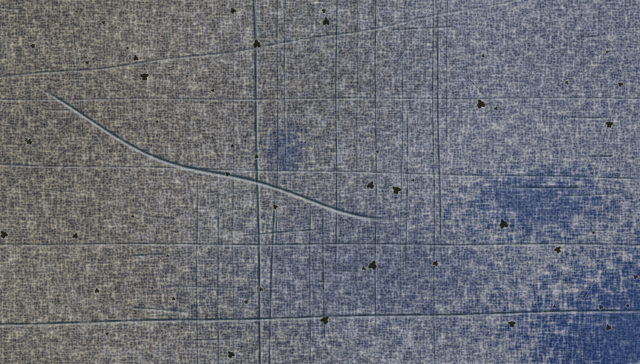
Write a WebGL 1 fragment shader that draws this texture.

```glsl
precision highp float;
uniform vec2 u_resolution;

float hash(float n) { return fract(sin(n * 12.9898) * 4375.85); }

vec2 hash2(vec2 c) {
  return fract(sin(vec2(dot(c, vec2(12.7, 31.1)), dot(c, vec2(26.9, 18.3)))) * 4375.85);
}

// Distance to the nearest cell point, centred near zero
float cells(vec2 p) {
  vec2 cell = floor(p), f = fract(p);
  float nearest = 2.0;
  for (int y = -1; y <= 1; y++) {
    for (int x = -1; x <= 1; x++) {
      vec2 o = vec2(float(x), float(y));
      nearest = min(nearest, length(o + hash2(cell + o) - f));
    }
  }
  return nearest - 0.46;
}

// Soft uneven patch of tarnish
float patchAt(vec2 p, vec2 centre, vec2 size, float rough) {
  return 1.0 - smoothstep(0.2, 1.2, length((p - centre) / size) + rough);
}

// Dark furrow with a bright lip on its lower side
void engrave(inout vec3 color, float side, float width, float dark, float bright) {
  float w = max(width, 0.5 / u_resolution.y);
  float core = side / w;
  float lip = core + 1.9;
  color = mix(color, vec3(0.10, 0.16, 0.20), dark * exp(-core * core));
  color = mix(color, vec3(0.70, 0.72, 0.73), bright * exp(-lip * lip));
}

void scratch(inout vec3 color, vec2 p, vec2 middle, float angle, float reach,
             float width, float dark, float bright) {
  vec2 dir = vec2(cos(angle), sin(angle));
  vec2 q = p - middle;
  float along = dot(q, dir);
  float side = dot(q, vec2(-dir.y, dir.x)) + 0.0015 * sin(along * 11.0 + middle.x * 40.0);
  float wear = 0.75 + 0.25 * sin(along * 37.0 + middle.y * 50.0) * sin(along * 83.0 + middle.x * 9.0);
  wear *= 1.0 - smoothstep(0.8, 1.0, abs(along) / reach);
  engrave(color, side, width, dark * wear, bright * wear);
}

void main() {
  vec2 p = gl_FragCoord.xy / u_resolution.y;
  float px = 1.0 / u_resolution.y;

  // Brushed metal, warm at the left and blue at the right
  float blotch = cells(p * 34.0 + 7.0);
  float fine = cells(p * vec2(125.0, 140.0));
  float streaks = cells(p * vec2(150.0, 26.0)) + cells(p * vec2(22.0, 150.0) + 40.0);
  float drift = sin(p.x * 5.0 + 2.0 * sin(p.y * 4.0)) * sin(p.y * 7.0 + p.x * 3.0);
  float cool = smoothstep(0.1, 1.45, p.x + 0.12 * drift + 0.5 * blotch - 0.2 * (p.y - 0.5));
  vec3 color = mix(vec3(0.455, 0.44, 0.415), vec3(0.465, 0.485, 0.54), cool);
  float grain = 0.6 * fine + 0.38 * streaks + 0.3 * blotch + 0.05 * drift;
  color += grain * vec3(0.46, 0.43, 0.34);

  // Blue tarnish
  float rough = 0.7 * blotch + 0.5 * streaks + 0.15 * drift;
  float tarnish = patchAt(p, vec2(1.76, 0.08), vec2(0.30, 0.22), rough);
  tarnish += 0.7 * patchAt(p, vec2(1.46, 0.45), vec2(0.20, 0.11), rough);
  tarnish += 0.5 * patchAt(p, vec2(0.78, 0.58), vec2(0.06, 0.08), rough);
  tarnish += 0.3 * patchAt(p, vec2(0.95, 0.25), vec2(0.45, 0.20), rough);
  color = mix(color, vec3(0.17, 0.25, 0.43) + 0.2 * grain, 0.75 * min(tarnish, 1.0));

  // Fine scratches in all directions, denser to the right
  for (int i = 0; i < 90; i++) {
    float n = float(i) + 1.0;
    vec2 middle = vec2(1.8 * pow(hash(n), 0.7), hash(n + 100.3));
    float kind = step(0.5, hash(n + 200.7));
    float angle = mix(0.9, 2.5, hash(n + 300.1)) + 1.4 * step(0.75, hash(n + 350.9));
    scratch(color, p, middle, angle, 0.03 + 0.17 * hash(n + 400.9), 0.0014,
            0.45 * kind * hash(n + 500.2), 0.12 + 0.16 * (1.0 - kind));
  }

  // Long upright scratches across the middle
  for (int i = 0; i < 15; i++) {
    float n = float(i) + 31.0;
    vec2 middle = vec2(0.53 + 0.048 * (float(i) + hash(n)), hash(n + 61.3));
    scratch(color, p, middle, 1.57 + 0.03 * (hash(n + 7.7) - 0.5), 0.2 + 0.55 * hash(n + 90.1),
            0.0019, 0.4 + 0.4 * hash(n + 44.0), 0.25);
  }
  scratch(color, p, vec2(0.707, 0.45), 1.59, 0.75, 0.0028, 0.9, 0.4);
  scratch(color, p, vec2(0.745, 0.2), 1.54, 0.28, 0.0026, 0.85, 0.4);
  scratch(color, p, vec2(1.205, 0.65), 1.585, 0.35, 0.0024, 0.85, 0.35);

  // Level lines over the full width, the lowest one deepest
  for (int i = 0; i < 4; i++) {
    float n = float(i);
    float deep = 1.0 / (1.0 + 0.45 * n);
    scratch(color, p, vec2(0.88, 0.13 + 0.2 * n), 0.022 * cos(n * 1.6), 1.3,
            0.0016 + 0.0013 * deep, 0.92 * deep, 0.3 + 0.3 * deep);
  }

  // Short level gouges
  for (int i = 0; i < 16; i++) {
    float n = float(i) + 5.0;
    vec2 middle = vec2(1.75 * hash(n + 12.4), hash(n + 72.8));
    scratch(color, p, middle, 0.3 * (hash(n + 3.1) - 0.6), 0.025 + 0.09 * hash(n + 33.6),
            0.0024, 0.4 + 0.45 * hash(n + 23.0), 0.35);
  }

  // Two sweeping curved scratches
  float u = p.x - 0.1;
  float sweep = p.y - (0.75 - 0.58 * u + 0.24 * u * u + 0.016 * cos((u - 0.62) * 10.5));
  float span = smoothstep(0.0, 0.08, u) * (1.0 - smoothstep(0.88, 1.0, u));
  engrave(color, sweep * 0.9, 0.0034, 0.8 * span, 0.7 * span);
  float arc = p.y - (0.79 + 0.08 * p.x + 0.05 * p.x * p.x + 0.003 * sin(p.x * 17.0));
  engrave(color, arc, 0.0026, 0.5 - 0.2 * p.x, 0.32);

  // Dark corroded pits
  for (int i = 0; i < 52; i++) {
    float n = float(i) + 3.0;
    vec2 q = p - vec2(1.76 * hash(n + 610.5), hash(n + 720.2));
    float radius = 0.003 + 0.0075 * pow(hash(n + 830.4), 2.5);
    float turn = atan(q.y, q.x + 0.00001);
    float d = length(q) - radius * (1.0 + 0.22 * sin(turn * 3.0 + n) + 0.15 * sin(turn * 5.0 + n * 2.0));
    color = mix(color, vec3(0.62, 0.63, 0.60), 0.3 * (1.0 - smoothstep(0.0, 0.004, abs(d - 0.002))));
    color = mix(color, vec3(0.11, 0.11, 0.07), 0.92 * (1.0 - smoothstep(-px, px, d)));
  }

  gl_FragColor = vec4(clamp(color, 0.0, 1.0), 1.0);
}
```
